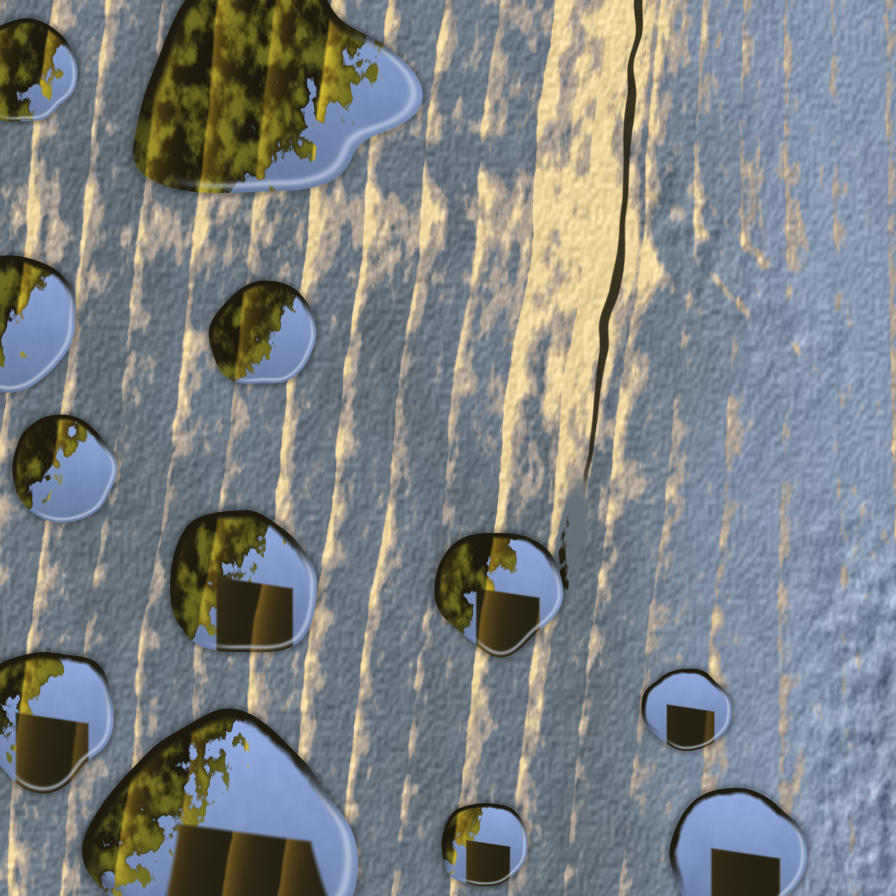
Reproduce this texture procedurally as a WebGL 2 fragment shader.

```glsl
#version 300 es
precision highp float;
// Water drops reflecting trees and sky on weathered, sun-streaked wood.

uniform vec2 u_resolution;
out vec4 fragColor;

#define GRAIN_LINES 16.0
#define GRAIN_LEAN 0.12
#define CRACK_POS 0.60
#define DROP_COUNT 17
#define SLATE vec3(0.395, 0.44, 0.475)
#define PALE_BLUE vec3(0.53, 0.60, 0.70)
#define TAUPE vec3(0.67, 0.62, 0.57)
#define CREAM vec3(0.93, 0.83, 0.62)
#define DARK vec3(0.14, 0.125, 0.07)
#define LEAF vec3(0.40, 0.40, 0.13)
#define SKY vec3(0.53, 0.63, 0.82)

float hash(vec2 p) {
    vec3 q = fract(vec3(p.xyx) * 0.1031);
    q += dot(q, q.yzx + 33.33);
    return fract((q.x + q.y) * q.z);
}

float noise(vec2 p) {
    vec2 i = floor(p), f = fract(p);
    f = f * f * (3.0 - 2.0 * f);
    return mix(mix(hash(i), hash(i + vec2(1, 0)), f.x),
               mix(hash(i + vec2(0, 1)), hash(i + vec2(1, 1)), f.x), f.y);
}

float fbm(vec2 p) {
    float sum = 0.0, amp = 0.53;
    for (int i = 0; i < 4; i++) {
        sum += amp * noise(p);
        p = mat2(1.6, 1.2, -1.2, 1.6) * p + 5.3;
        amp *= 0.5;
    }
    return sum;
}

float bell(float x, float width) { return exp(-x * x / (width * width)); }

// Position across the grain, leaning and gently wavering
float grainCoord(vec2 p) {
    float bend = 0.14 * smoothstep(0.68, 0.95, p.x) * (p.y - 0.5);
    return p.x - GRAIN_LEAN * p.y + bend + 0.012 * (noise(p * vec2(5.0, 7.0)) - 0.5);
}

vec3 wood(vec2 p, out float stripe) {
    float s = grainCoord(p);
    float speck = fbm(vec2(s * 95.0, p.y * 42.0)) - 0.5;
    float patches = fbm(p * vec2(9.0, 5.0) + 7.0) - 0.5;
    float right = smoothstep(0.60, 0.95, p.x);

    // Raised grain: sharp left edge, worn fade to the right
    float g = s * GRAIN_LINES + 0.04 * speck;
    float f = fract(g);
    stripe = smoothstep(0.0, 0.07, f) * exp(-4.2 * f) * (0.65 + 0.5 * hash(vec2(floor(g) + 40.0, 3.0)));
    stripe *= 1.0 - 0.4 * right;

    // Sunlit areas: cross belt, central band and tapering tongue
    float belt = bell(p.y - 0.77 - 0.12 * patches, 0.075) * (1.0 - smoothstep(0.82, 0.93, p.x));
    float core = smoothstep(0.42, 0.57, s) * (1.0 - smoothstep(0.60, 0.70, s)) * smoothstep(0.05, 0.7, p.y);
    float tongue = abs(s - CRACK_POS + 0.02) - 0.04 * smoothstep(0.17, 0.7, p.y);
    float shade = bell(p.y - 0.80 - 0.17 * (p.x - 0.4), 0.022) * smoothstep(0.34, 0.42, p.x) * (1.0 - smoothstep(0.60, 0.65, p.x));
    float sun = 0.82 * stripe + 0.30 * belt + 0.38 * core + 0.9 * speck + 0.4 * patches - 0.45 * shade;
    sun += 0.24 * (1.0 - smoothstep(-0.003, 0.003, tongue)) * step(0.17, p.y);

    // Diagonal scuffs fanning out beside the crack
    vec2 diag = vec2(p.x + p.y, p.x - p.y);
    float scuff = smoothstep(0.69, 0.75, p.x) * bell(diag.x - 1.50, 0.09) * (1.0 - smoothstep(0.3, 0.45, diag.y));
    float scratch = noise(vec2(diag.x * 55.0 + 2.0 * diag.y, diag.y * 7.0));
    sun += scuff * (scratch - 0.62) * 1.1;

    vec3 col = mix(SLATE, PALE_BLUE, clamp(0.9 * right + 0.7 * patches + 0.12, 0.0, 1.0));
    col = mix(col, TAUPE, smoothstep(0.20, 0.43, sun));
    col = mix(col, CREAM, smoothstep(0.43, 0.72, sun));

    // Fine relief, rough lower right, crack and rotten hollow
    vec2 fine = p * vec2(230.0, 170.0);
    col += 0.11 * (noise(fine) - noise(fine + vec2(0.5, -0.6))) + 0.10 * speck;
    float rough = smoothstep(0.84, 0.96, p.x) * (1.0 - smoothstep(0.35, 0.5, p.y)) + 0.6 * scuff;
    vec2 chip = p * vec2(55.0, 38.0);
    col += 0.5 * rough * (fbm(chip) - fbm(chip + vec2(0.35, -0.35)));
    float split = abs(s - CRACK_POS + 0.008 * (noise(vec2(p.y * 28.0, 1.0)) - 0.5));
    float width = 0.0035 * smoothstep(0.35, 0.65, p.y) * (0.5 + noise(vec2(p.y * 16.0, 9.0)));
    col = mix(col, DARK, 0.9 * (1.0 - smoothstep(width, width + 0.0025, split)) * smoothstep(0.42, 0.5, p.y));
    float hollow = bell(s - 0.588, 0.018) * bell(p.y - 0.39, 0.085);
    col = mix(col, SLATE, smoothstep(0.3, 0.6, hollow + 0.6 * speck));
    return mix(col, DARK, smoothstep(0.52, 0.64, hollow * 0.6 + 0.9 * speck) * step(0.1, hollow));
}

// Reflection inside a drop; q is local, c the drop centre, d the edge distance
vec3 reflection(vec2 p, vec2 q, vec2 c, float d, float stripe) {
    float leaves = fbm(p * vec2(75.0, 48.0));
    vec3 col = SKY * (0.92 + 0.16 * q.y) + 0.05 * (leaves - 0.5);
    float reach = mix(0.5, -0.5, c.y) + 0.8 * step(0.76, c.x);
    float tree = 0.55 * q.y - 0.8 * q.x + 1.1 * (leaves - 0.5) - reach;
    vec3 foliage = mix(DARK * 0.7, LEAF, smoothstep(0.35, 0.75, leaves)) + stripe * vec3(0.50, 0.38, 0.08);
    col = mix(col, foliage, smoothstep(-0.05, 0.06, tree));
    vec2 box = abs(q - vec2(0.12, -0.60 - 0.15 * q.x)) - vec2(0.52, 0.62);
    float house = (1.0 - smoothstep(-0.02, 0.03, max(box.x, box.y))) * step(c.y, 0.45);
    col = mix(col, DARK + stripe * vec3(0.34, 0.24, 0.07), house);
    float rim = smoothstep(-0.13, -0.05, d + 0.07 * (leaves - 0.5)) * smoothstep(-0.5, 0.5, q.y - 0.4 * q.x);
    col = mix(col, DARK * 0.8, rim);
    return mix(col, vec3(0.80, 0.85, 0.93), 0.6 * bell(d + 0.07, 0.03) * smoothstep(0.1, 0.8, q.x - q.y));
}

void main() {
    float unit = min(u_resolution.x, u_resolution.y);
    vec2 p = gl_FragCoord.xy / unit;
    float soft = 0.8 / unit, stripe;
    vec3 col = wood(p, stripe);

    // Evenly spread drops, leaving the sunny upper right dry
    for (int i = 0; i < DROP_COUNT; i++) {
        float n = float(i);
        vec2 c = fract(0.5 + n * vec2(0.7549, 0.5698));
        if (min(c.x, c.y) > 0.4) continue;
        bool large = i % 12 == 1;
        float r = large ? 0.125 : 0.045 + 0.04 * fract(n * 0.38);
        vec2 q = (p - c) / r;
        if (dot(q, q) > 4.0) continue;
        if (large) q.x *= 0.9 + 0.3 * q.y;
        vec2 dir = q / max(length(q), 0.001);
        float d = length(q) - 1.0 + (large ? 0.5 : 0.3) * (noise(dir * 1.5 + n * 7.0 + 20.0) - 0.5);
        col *= 1.0 - 0.25 * bell(max(d, 0.0) * r, 0.005);
        col = mix(col, reflection(p, q, c, d, stripe), 1.0 - smoothstep(-soft, soft, d * r));
    }
    fragColor = vec4(clamp(col, 0.0, 1.0), 1.0);
}
```
